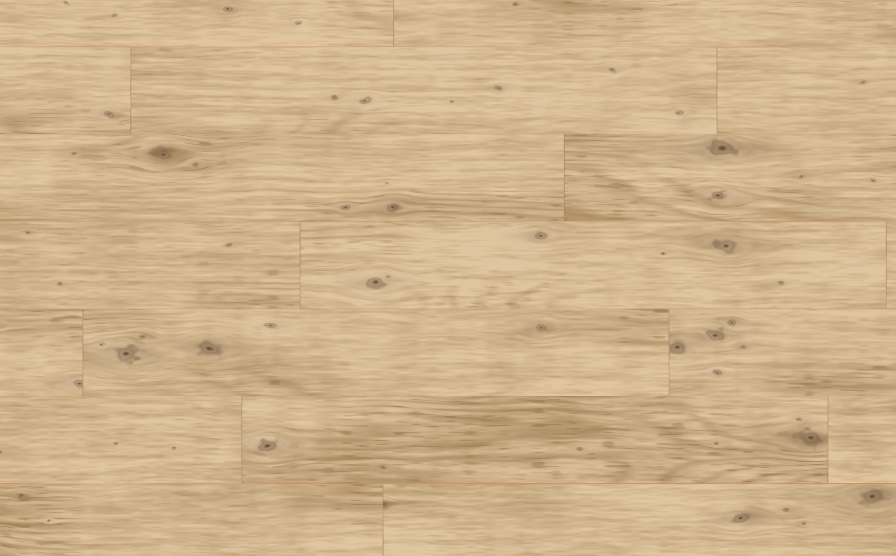
A Shadertoy shader for this texture:

```glsl
#define ROWS 6.364
#define ROW_SHIFT 0.171
#define PLANK_LENGTH 6.71
#define SEAM_WIDTH 0.013
#define KNOTS 6
#define KNOT_MIN 0.016
#define KNOT_MAX 0.095
#define RING_COUNT 9.0
#define RING_DEPTH 0.75
#define FIBRE_DEPTH 0.6
#define PLANK_VARIATION 0.3

const vec3 DARK_OAK = vec3(0.74, 0.625, 0.465);
const vec3 PALE_OAK = vec3(0.86, 0.757, 0.605);
const vec3 KNOT_BROWN = vec3(0.40, 0.30, 0.22);
const vec3 SEAM_ORANGE = vec3(0.80, 0.56, 0.38);
const vec3 JOINT_BROWN = vec3(0.64, 0.53, 0.40);

// First end joint of each row and strength of the seam below it, bottom up
const float JOINT[8] = float[8](4.385, 2.767, 0.949, 3.436, 6.46, 1.497, 4.505, 2.6);
const float SEAM[8] = float[8](0.0, 0.9, 0.2, 0.5, 0.6, 0.2, 0.55, 0.0);

float hash(vec2 p) {
    return fract(sin(dot(p, vec2(127.1, 311.7))) * 43758.5453);
}

float noise(vec2 p) {
    vec2 i = floor(p), f = fract(p);
    f = f * f * (3.0 - 2.0 * f);
    return mix(mix(hash(i), hash(i + vec2(1, 0)), f.x),
               mix(hash(i + vec2(0, 1)), hash(i + vec2(1, 1)), f.x), f.y);
}

// Pixel coverage of a thin line
float line(float dist, float pixel) {
    return clamp((0.5 * SEAM_WIDTH - dist) / pixel + 0.5, 0.0, 1.0);
}

// Bends the grain around each knot; returns how dark the knots are here
float addKnots(vec2 local, vec2 plank, inout vec2 grain) {
    float dark = 0.0;
    for (int k = 0; k < KNOTS; k++) {
        vec2 id = plank * 7.3 + float(k) * vec2(3.1, 5.7);
        vec2 centre = vec2(hash(id) * PLANK_LENGTH, mix(0.12, 0.88, hash(id + 1.3)));
        float pick = hash(id + 2.9);
        float size = mix(KNOT_MIN, KNOT_MAX, pick * pick * pick);
        vec2 d = local - centre;
        d.y += 0.3 * d.x * (hash(id + 4.1) - 0.5);
        float wobble = 0.55 + 0.9 * noise(local * vec2(12.0, 20.0) + id);
        float r = length(d * vec2(0.6, 1.0)) / size;
        float tail = length(d * vec2(0.22, 1.0)) / (size * 1.6);
        grain.y -= 0.85 * d.y * exp(-0.1 * r * r);
        r *= wobble;
        float core = exp(-1.4 * r * r) * (0.7 + 0.3 * cos(r * 7.0));
        float streak = 0.4 + 1.2 * noise(grain * vec2(3.0, 26.0) + id);
        dark = max(dark, 0.85 * core + 0.2 * pick * streak * exp(-tail * tail));
    }
    return min(dark, 1.0);
}

// Lightness of the wood: 0 is dark oak, 1 is pale oak
float woodTone(vec2 grain, vec2 local, vec2 plank) {
    vec2 seed = plank * vec2(37.0, 91.0) + 17.0;
    vec2 g = grain + vec2(0.0, 0.05 * (noise(local * vec2(1.2, 2.0) + seed) - 0.5));

    // Long fibres, fine fibres, dense hairs and dark pores
    float fibre = noise(g * vec2(0.9, 17.0) + seed);
    float fine = noise(g * vec2(3.0, 36.0) + seed);
    float hairs = noise(g * vec2(9.0, 52.0) + seed + 3.0);
    float pores = smoothstep(0.68, 0.92, noise(g * vec2(5.0, 44.0) + seed + 7.0));

    // Thin growth rings as contours of a long height field, broken by the fibres
    float height = noise(g * vec2(0.28, 1.5) + seed) * RING_COUNT + g.y * 3.0
                 + 0.25 * noise(g * vec2(2.0, 9.0) + seed) + 0.2 * fine;
    float rings = pow(0.5 + 0.5 * sin(6.2832 * height), 3.0);
    float figure = smoothstep(0.4, 0.8, noise(local * vec2(0.45, 1.2) + seed + 5.0));

    // Slow drift and soft cross-grain mottling
    float broad = noise(g * vec2(0.6, 2.4) + seed + 9.0);
    float mottle = noise(local * vec2(4.0, 2.5) + seed);

    float tone = 0.72 + PLANK_VARIATION * (hash(plank + 0.7) - 0.5);
    tone += FIBRE_DEPTH * (fibre - 0.5) + 0.6 * (fine - 0.5) + 0.5 * (hairs - 0.5);
    tone += 0.6 * (broad - 0.5) + 0.25 * (mottle - 0.5);
    tone -= RING_DEPTH * rings * figure * (0.3 + hairs) + 0.15 * figure;
    tone -= 0.5 * pores * (0.4 + figure);
    return clamp(tone, -0.8, 1.15);
}

void mainImage(out vec4 fragColor, in vec2 fragCoord) {
    float pixel = ROWS / iResolution.y;
    vec2 p = fragCoord * pixel + vec2(0.0, ROW_SHIFT);

    // Find the plank and the position within it
    int row = clamp(int(p.y), 0, 7);
    float along = p.x - JOINT[row];
    vec2 plank = vec2(floor(along / PLANK_LENGTH), float(row));
    vec2 local = vec2(along - plank.x * PLANK_LENGTH, fract(p.y));

    // Wood and knots
    vec2 grain = local;
    float knot = addKnots(local, plank, grain);
    vec3 color = mix(DARK_OAK, PALE_OAK, woodTone(grain, local, plank));
    color = mix(color, KNOT_BROWN, knot);

    // Faint end joints and worn orange seams between rows
    float jointDist = min(local.x, PLANK_LENGTH - local.x);
    float jointWear = 0.3 + 0.4 * noise(p * vec2(1.0, 6.0));
    color = mix(color, JOINT_BROWN, jointWear * line(jointDist, pixel));
    int seam = clamp(int(p.y + 0.5), 0, 7);
    float wear = 0.3 + 0.8 * noise(vec2(p.x * 1.5, float(seam) * 5.0));
    float seamDist = abs(p.y - float(seam));
    color = mix(color, SEAM_ORANGE, SEAM[seam] * wear * line(seamDist, pixel));

    fragColor = vec4(color, 1.0);
}
```
